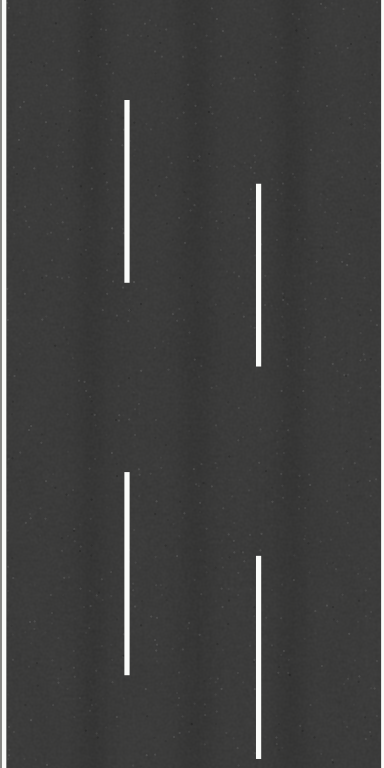
Write a WebGL 1 fragment shader that draws this pattern.

```glsl
precision highp float;

// Three-lane asphalt road seen from above: two staggered columns of white
// dashes, solid edge lines, and faint dark wheel bands. Box distances shape
// the paint; gradient noise and scattered chips give the asphalt its grain.

uniform vec2 u_resolution;

const vec3 ASPHALT = vec3(0.232, 0.232, 0.230);
const vec3 PAINT = vec3(0.98, 0.985, 0.975);
const vec3 VERGE = vec3(0.52, 0.52, 0.51);

const float DASH_PERIOD = 0.969;
const float DASH_HALF_WIDTH = 0.0068;

vec2 hash2(vec2 cell) {
  vec2 q = vec2(dot(cell, vec2(127.1, 311.7)), dot(cell, vec2(269.5, 183.3)));
  return fract(sin(q) * 43758.55);
}

float cornerGradient(vec2 cell, vec2 corner, vec2 f) {
  return dot(hash2(cell + corner) * 2.0 - 1.0, f - corner);
}

float gradientNoise(vec2 p) {
  vec2 cell = floor(p);
  vec2 f = fract(p);
  vec2 w = f * f * f * (f * (f * 6.0 - 15.0) + 10.0);
  float low = mix(cornerGradient(cell, vec2(0.0, 0.0), f),
                  cornerGradient(cell, vec2(1.0, 0.0), f), w.x);
  float high = mix(cornerGradient(cell, vec2(0.0, 1.0), f),
                   cornerGradient(cell, vec2(1.0, 1.0), f), w.x);
  return mix(low, high, w.y);
}

// Antialiased coverage of the interval [a, b]
float span(float x, float a, float b, float pixel) {
  float d = abs(x - 0.5 * (a + b)) - 0.5 * (b - a);
  return clamp(0.5 - d / pixel, 0.0, 1.0);
}

// Column of dashes starting at "top"; every later dash is slightly longer
float dashColumn(vec2 p, float x, float top, float pixel) {
  float mask = 0.0;
  for (int i = 0; i < 2; i++) {
    float row = float(i);
    float start = top + row * DASH_PERIOD;
    float len = 0.476 + 0.053 * row;
    mask = max(mask, span(p.y, start, start + len, pixel));
  }
  return mask * span(p.x, x - DASH_HALF_WIDTH, x + DASH_HALF_WIDTH, pixel);
}

float wheelBand(float x, float center, float width) {
  float t = (x - center) / width;
  return exp(-t * t);
}

// Sparse stone chips, one candidate per cell
float chips(vec2 p, float density, float amount, float pixel) {
  vec2 q = p * density;
  vec2 cell = floor(q);
  vec2 seed = hash2(cell + 17.0);
  vec2 center = 0.25 + 0.5 * hash2(cell + 53.0);
  float soft = max(0.15, pixel * density);
  float dotMask = 1.0 - smoothstep(0.1, 0.1 + soft, length(q - cell - center));
  return dotMask * step(1.0 - amount, seed.x) * seed.y;
}

vec3 asphalt(vec2 p, float pixel) {
  float bands = wheelBand(p.x, 0.24, 0.045)
              + wheelBand(p.x, 0.51, 0.050)
              + wheelBand(p.x, 0.76, 0.045);
  float grain = 0.022 * gradientNoise(p * 125.0)
              + 0.012 * gradientNoise(p * 55.0 + 31.0)
              + 0.008 * gradientNoise(p * vec2(14.0, 6.0));
  float light = chips(p, 70.0, 0.09, pixel);
  float dark = chips(p + 7.3, 62.0, 0.06, pixel);
  return ASPHALT + grain - 0.021 * bands + 0.08 * light - 0.045 * dark;
}

void main() {
  // Width spans 0..1, height 0..2 measured downward from the top
  vec2 p = gl_FragCoord.xy / u_resolution * vec2(1.0, 2.0);
  p.y = 2.0 - p.y;
  float pixel = 1.0 / u_resolution.x;

  vec3 color = asphalt(p, pixel);

  // Grey verge outside the left line
  color = mix(color, VERGE, span(p.x, -0.1, 0.005, pixel));

  // Solid edge lines and staggered lane dashes
  float paint = span(p.x, 0.005, 0.0165, pixel);
  paint = max(paint, span(p.x, 0.9925, 1.1, pixel));
  paint = max(paint, dashColumn(p, 0.3307, 0.2604, pixel));
  paint = max(paint, dashColumn(p, 0.6734, 0.4785, pixel));
  color = mix(color, PAINT, paint);

  gl_FragColor = vec4(color, 1.0);
}
```
